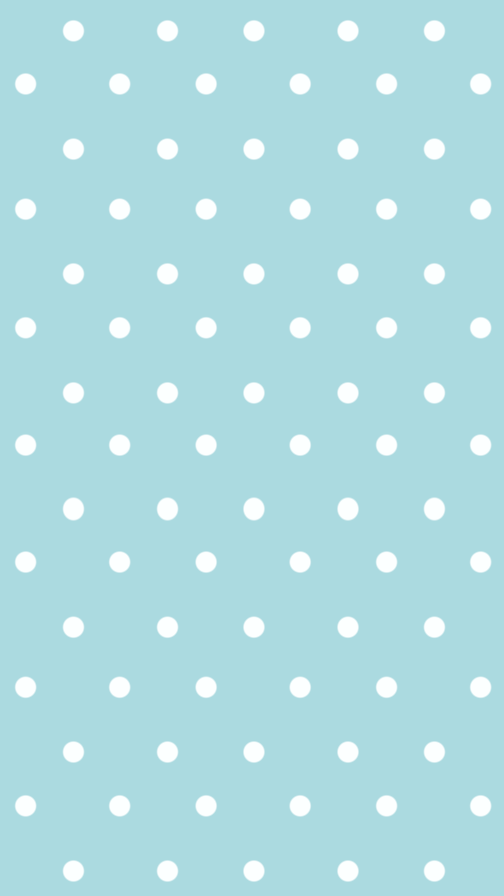
This pattern is drawn by a Shadertoy shader. Its source:

```glsl
// Staggered rows of white polka dots on pale aqua, with slightly uneven spacing.
#define BACKGROUND vec3(0.67, 0.853, 0.877)
#define DOT_COLOR vec3(0.99, 1.0, 1.0)
#define DOT_RADIUS 0.0208
#define EDGE_SOFTNESS 0.0023
#define PAIR_PERIOD 0.3581
#define PAIR_GAP 0.1866
#define FIRST_COLUMN 0.1458
#define STAGGER 0.0949
#define FIRST_ROW 0.0613
#define BLOCK_HEIGHT 0.9486
#define TALL_ROW 8
#define TALL_STRETCH 1.08

// Signed horizontal offset to the nearest repeat of a column
float repeatOffset(float x, float period) {
    return x - period * round(x / period);
}

// Nearest dot in a row of unevenly spaced pairs
float columnOffset(float x) {
    float left = repeatOffset(x, PAIR_PERIOD);
    float right = repeatOffset(x - PAIR_GAP, PAIR_PERIOD);
    return min(abs(left), abs(right));
}

// Height of a row below the top edge; spacing repeats every eight rows
float rowHeight(int row) {
    const vec4 evenRows = vec4(0.0, 0.2345, 0.4822, 0.7183);
    const vec4 oddRows = vec4(0.1053, 0.3537, 0.5891, 0.8218);
    int pair = (row % 8) / 2;
    float offset = row % 2 == 0 ? evenRows[pair] : oddRows[pair];
    return FIRST_ROW + float(row / 8) * BLOCK_HEIGHT + offset;
}

// Distance to the nearest dot edge over all rows
float dotDistance(vec2 p) {
    float nearest = 1.0;
    for (int row = 0; row < 15; row++) {
        float start = FIRST_COLUMN - (row % 2 == 1 ? STAGGER : 0.0);
        vec2 offset = vec2(columnOffset(p.x - start), p.y - rowHeight(row));
        if (row == TALL_ROW) offset.y /= TALL_STRETCH;
        nearest = min(nearest, length(offset) - DOT_RADIUS);
    }
    return nearest;
}

void mainImage(out vec4 fragColor, in vec2 fragCoord) {
    // One unit is the canvas width; y runs down from the top edge
    vec2 p = vec2(fragCoord.x, iResolution.y - fragCoord.y) / iResolution.x;

    float edge = max(EDGE_SOFTNESS, 0.8 / iResolution.x);
    float coverage = 1.0 - smoothstep(-edge, edge, dotDistance(p));
    fragColor = vec4(mix(BACKGROUND, DOT_COLOR, coverage), 1.0);
}
```
